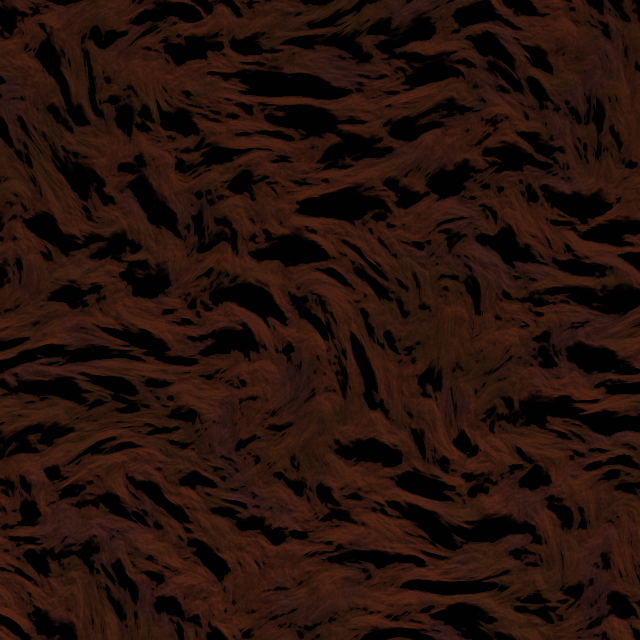
This texture is drawn by a Shadertoy shader. Its source:

```glsl
// Rugged reddish-brown rock under low raking light, with deep black pits.

const vec2 LIGHT_DIR = vec2(-0.33, -0.94);
const vec3 SHADOW = vec3(0.006, 0.003, 0.003);
const vec3 RUST = vec3(0.275, 0.122, 0.070);
const vec3 UMBER = vec3(0.235, 0.118, 0.062);
const vec3 PLUM = vec3(0.235, 0.112, 0.090);

vec2 hash2(vec2 p) {
    vec3 a = fract(p.xyx * vec3(0.1031, 0.1030, 0.0973));
    a += dot(a, a.yzx + 33.33);
    return fract((a.xx + a.yz) * a.zy);
}

// Distance to the nearest scattered point
float cellular(vec2 p) {
    vec2 cell = floor(p);
    vec2 local = p - cell;
    float nearest = 4.0;
    for (int y = -1; y <= 1; y++) {
        for (int x = -1; x <= 1; x++) {
            vec2 offset = vec2(x, y);
            vec2 d = offset + hash2(cell + offset) - local;
            nearest = min(nearest, dot(d, d));
        }
    }
    return sqrt(nearest);
}

// Layered sines fold the plane into ragged, curving shapes
vec2 foldPlane(vec2 p, float strength) {
    mat2 turn = mat2(0.8, 0.6, -0.6, 0.8);
    vec2 q = p;
    float freq = 0.9;
    for (int i = 0; i < 5; i++) {
        q = turn * q;
        q += strength * sin(q.yx * freq + vec2(1.7, 4.1) * float(i + 1)) / freq;
        freq *= 1.9;
    }
    return q;
}

// Bowls with flat shoulders, broken up by smaller chips
float rockHeight(vec2 p) {
    vec2 q = foldPlane(p, 0.38);
    float region = 0.95 + 0.25 * sin(p.x * 0.83 + 1.4 * sin(p.y * 0.61))
                        * sin(p.y * 0.97 + 2.0);
    float h = 0.45 * region * smoothstep(0.05, 0.75, cellular(q));
    h += 0.25 * cellular(q * 2.3 + 17.0);
    h += 0.085 * cellular(q * 5.3 + 41.0);
    h += 0.030 * cellular(q * 12.0 + 73.0);
    return h;
}

// Steepest rise seen from p towards the light
float horizonSlope(vec2 p, float h, vec2 dir) {
    float slope = -1.0;
    float dist = 0.05;
    for (int i = 0; i < 12; i++) {
        slope = max(slope, (rockHeight(p + dir * dist) - h) / dist);
        dist *= 1.28;
    }
    return slope;
}

// Thin layers that follow the contours of the rock
float strata(vec2 p, float h) {
    vec2 along = vec2(h * 16.0, dot(p, vec2(1.6, 0.9)));
    float bands = cellular(along + 9.0) - 0.45;
    float grit = cellular(p * 19.0 + 5.0) - 0.48;
    return 0.22 * bands + 0.16 * grit;
}

vec3 mineralColor(vec2 p) {
    vec2 q = foldPlane(p * 0.6 + 30.0, 0.45);
    vec3 color = mix(RUST, UMBER, smoothstep(0.3, 0.7, cellular(q)));
    return mix(color, PLUM, smoothstep(0.45, 0.8, cellular(q * 1.3 + 55.0)));
}

void mainImage(out vec4 fragColor, in vec2 fragCoord) {
    vec2 uv = fragCoord / iResolution.y;
    vec2 p = uv * vec2(10.5, 12.0) + 3.0;
    float h = rockHeight(p);

    // Cast shadows, longer towards the top
    float lightSlope = mix(0.96, 0.70, uv.y);
    float horizon = horizonSlope(p, h, LIGHT_DIR);
    float lit = smoothstep(-0.06, 0.26, lightSlope - horizon);

    // Surface shading and mineral grain
    float probe = 0.03;
    float rise = (rockHeight(p + LIGHT_DIR * probe) - h) / probe;
    float shade = clamp(0.74 - 0.20 * rise, 0.45, 1.05) + strata(p, h);
    shade *= mix(1.06, 0.94, uv.y);

    vec3 color = mix(SHADOW, mineralColor(p) * shade, lit);
    fragColor = vec4(max(color, 0.0), 1.0);
}
```
